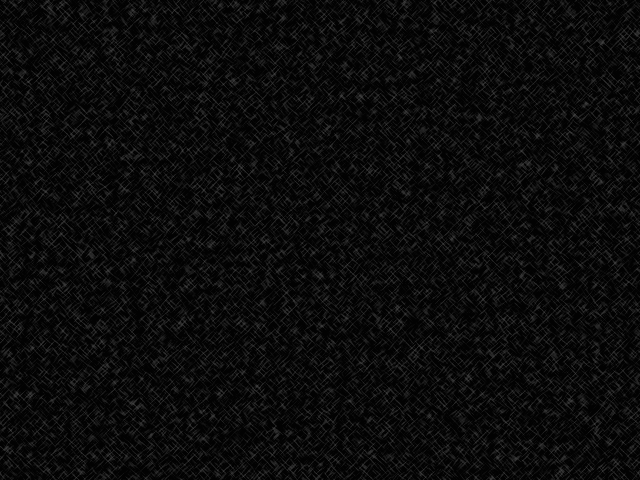
A Shadertoy shader for this texture:

```glsl
const vec3 BASE_COLOR = vec3(0.009);
const vec3 THREAD_COLOR = vec3(0.25);
const float THREAD_GAIN = 0.88;
const float KNOT_GAIN = 0.7;

const float THREAD_LENGTH = 0.023;  // in canvas heights
const float THREAD_WIDTH = 0.0037;
const float GRAIN_SIZE = 0.0045;
const float PATCH_SIZE = 0.037;

// Integer hash of a lattice cell, returned as a unit gradient
vec2 cellGradient(vec2 cell, uint seed) {
    uvec2 q = uvec2(ivec2(cell)) * uvec2(1597u, 3815u);
    uint h = (q.x ^ (q.y * 2801u) ^ (seed * 7919u)) * 74761u;
    h = (h ^ (h >> 15)) * 48271u;
    h = (h ^ (h >> 13)) * 69621u;
    h ^= h >> 16;
    float angle = 6.28319 * float(h & 65535u) / 65536.0;
    return vec2(cos(angle), sin(angle));
}

// Gradient noise, roughly -0.7 to 0.7
float gradientNoise(vec2 p, uint seed) {
    vec2 cell = floor(p);
    vec2 f = p - cell;
    vec2 w = f * f * f * (f * (f * 6.0 - 15.0) + 10.0);
    vec2 e = vec2(1.0, 0.0);
    float a = dot(cellGradient(cell, seed), f);
    float b = dot(cellGradient(cell + e.xy, seed), f - e.xy);
    float c = dot(cellGradient(cell + e.yx, seed), f - e.yx);
    float d = dot(cellGradient(cell + e.xx, seed), f - e.xx);
    return mix(mix(a, b, w.x), mix(c, d, w.x), w.y);
}

// Thin broken strokes running along the first axis
float threads(vec2 p, uint seed) {
    float stroke = gradientNoise(p / vec2(THREAD_LENGTH, THREAD_WIDTH), seed);
    float grain = gradientNoise(p / GRAIN_SIZE, seed + 1u);
    return smoothstep(0.0, 0.7, stroke + 0.2 * grain);
}

// Soft light and dark areas of the cloth
float patches(vec2 p, uint seed) {
    float broad = gradientNoise(p / PATCH_SIZE, seed);
    float small = gradientNoise(p / (0.45 * PATCH_SIZE), seed + 1u);
    return clamp(1.0 + 0.9 * broad + 0.5 * small, 0.3, 1.7);
}

void mainImage(out vec4 fragColor, in vec2 fragCoord) {
    vec2 uv = fragCoord / iResolution.y;

    // Axes along the two diagonals
    vec2 diagonal = vec2(uv.x + uv.y, uv.y - uv.x) * 0.70711;

    float cloth = patches(uv, 31u);
    float rising = threads(diagonal, 11u) * cloth;
    float falling = threads(diagonal.yx, 21u) * cloth;

    // Threads add up, crossings catch extra light, highlights roll off
    float light = THREAD_GAIN * (rising + falling) + KNOT_GAIN * rising * falling;
    fragColor = vec4(BASE_COLOR + THREAD_COLOR * (1.0 - exp(-light)), 1.0);
}
```
